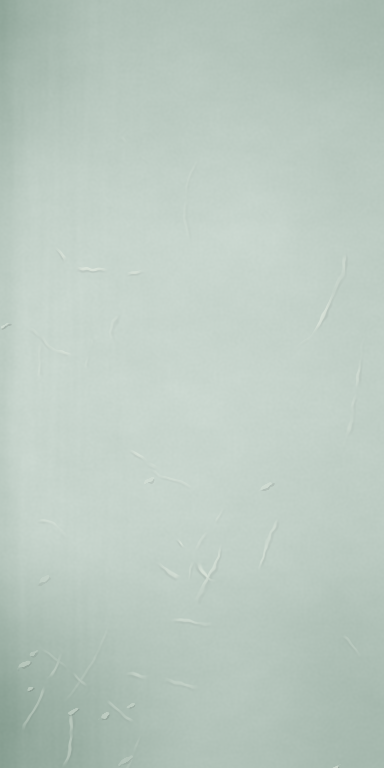
Reproduce this texture procedurally as a Shadertoy shader.

```glsl
// Pale sage plaster wall with soft shading, fine grain and thin raised scratches.

vec2 hash2(vec2 p) {
    vec3 q = fract(vec3(p.xyx) * vec3(0.1031, 0.1030, 0.0973));
    q += dot(q, q.yzx + 33.33);
    return fract((q.xx + q.yz) * q.zy);
}

float gradientNoise(vec2 p) {
    vec2 i = floor(p), f = p - i;
    vec2 u = f * f * f * (f * (f * 6.0 - 15.0) + 10.0);
    vec2 e = vec2(0.0, 1.0);
    float a = dot(hash2(i) * 2.0 - 1.0, f);
    float b = dot(hash2(i + e.yx) * 2.0 - 1.0, f - e.yx);
    float c = dot(hash2(i + e.xy) * 2.0 - 1.0, f - e.xy);
    float d = dot(hash2(i + e.yy) * 2.0 - 1.0, f - e.yy);
    return mix(mix(a, b, u.x), mix(c, d, u.x), u.y);
}

float fbm(vec2 p) {
    float sum = 0.0, gain = 0.6;
    for (int i = 0; i < 5; i++) {
        sum += gain * gradientNoise(p);
        p = mat2(1.6, 1.2, -1.2, 1.6) * p + 7.3;
        gain *= 0.55;
    }
    return sum;
}

// 1 below lo, 0 above hi
float fall(float lo, float hi, float x) {
    return 1.0 - smoothstep(lo, hi, x);
}

// Broad light: bright middle, dim top and foot, darkest in the left corners
float shading(vec2 uv) {
    float t = 0.93;
    t -= 0.36 * smoothstep(0.66, 1.04, uv.y);
    t -= 0.36 * fall(0.0, 0.4, uv.y);
    t -= 0.42 * fall(0.0, 0.55, uv.x) * fall(0.04, 0.32, uv.y);
    t -= 0.32 * fall(0.0, 0.3, uv.x) * smoothstep(0.6, 1.0, uv.y);
    t -= 0.16 * fall(0.0, 0.07, uv.x);
    t -= 0.14 * smoothstep(0.6, 1.0, uv.x);
    return t;
}

// Bent, broken ridges: x is the lit edge, y the shadow beside it
vec2 scratches(vec2 p, float soft) {
    vec2 relief = vec2(0.0);
    vec2 wobble = vec2(gradientNoise(p * 13.0), gradientNoise(p * 13.0 + 40.0)) * 0.022
                + vec2(gradientNoise(p * 45.0), gradientNoise(p * 45.0 + 70.0)) * 0.005;
    float broken = smoothstep(-0.25, 0.2, gradientNoise(p * 19.0 + 11.0));
    for (int i = 0; i < 26; i++) {
        float id = float(i);
        vec2 place = hash2(vec2(id, 3.7)), form = hash2(vec2(id, 19.1));
        vec2 look = hash2(vec2(id, 51.3));
        // Steep strokes alternate with ones sloping down to the right
        float angle = i % 2 == 0 ? 1.45 + 0.7 * (form.x - 0.5) : -0.5 + 0.8 * (form.x - 0.5);
        vec2 along = vec2(cos(angle), sin(angle));
        vec2 q = p - vec2(place.x, 1.6 * place.y) + wobble * (0.25 + look.y);
        q = vec2(dot(q, along), dot(q, vec2(-along.y, along.x)));
        q.y -= (form.y - 0.5) * 4.0 * q.x * q.x;
        float halfLength = mix(0.04, 0.17, look.x * look.x);
        float mask = fall(0.6, 1.0, abs(q.x) / halfLength) * broken;
        float width = 0.0008 + 0.0016 * form.y * look.y;
        float strength = mix(0.15, 0.75, look.y * look.y);
        float lit = fall(width, width + soft, abs(q.y));
        float shade = fall(width, width + soft * 1.5, abs(q.y + 0.005));
        relief = max(relief, vec2(lit, shade * 0.4) * mask * strength);
    }
    return relief;
}

// Small flaked spots with a bright rim and a dark underside
vec2 chips(vec2 p, float soft) {
    vec2 relief = vec2(0.0);
    float ragged = 0.012 * gradientNoise(p * 75.0);
    for (int i = 0; i < 12; i++) {
        vec2 place = hash2(vec2(float(i), 83.0)), form = hash2(vec2(float(i), 97.0));
        vec2 q = p - vec2(place.x, 1.35 * place.y * place.y);
        q = mat2(0.87, -0.5, 0.5, 0.87) * q;
        float size = mix(0.006, 0.016, form.x);
        float lit = fall(0.0, soft, length(q * vec2(0.7, 2.2)) - size * 0.7 + ragged);
        q += vec2(-0.002, 0.005);
        float shade = fall(0.0, soft, length(q * vec2(0.7, 2.2)) - size * 0.7 + ragged);
        relief = max(relief, vec2(lit, shade * (1.0 - lit)) * mix(0.2, 0.6, form.y));
    }
    return relief;
}

void mainImage(out vec4 fragColor, in vec2 fragCoord) {
    vec2 uv = fragCoord / iResolution.xy;
    vec2 p = fragCoord / iResolution.x;
    float soft = max(0.004, 1.2 / iResolution.x);

    // Cloudy wash, faint brushing and grain
    float tone = shading(uv + 0.06 * vec2(fbm(p * 2.0), fbm(p * 2.0 + 9.0)));
    tone += 0.13 * fbm(p * vec2(2.5, 3.5) + 4.0);
    tone += 0.06 * fbm(p * vec2(12.0, 22.0));
    tone += 0.05 * gradientNoise(p * vec2(60.0, 3.0)) * fall(0.1, 0.6, uv.x);
    tone += 0.05 * gradientNoise(p * 110.0);
    vec3 deepSage = vec3(0.54, 0.63, 0.58), paleSage = vec3(0.80, 0.85, 0.82);
    vec3 color = mix(deepSage, paleSage, clamp(tone, -0.1, 1.05));

    // Relief
    vec2 relief = max(scratches(p, soft), chips(p, soft));
    color *= 1.0 - 0.22 * relief.y;
    color = mix(color, vec3(0.89, 0.92, 0.88), relief.x);
    fragColor = vec4(color, 1.0);
}
```
